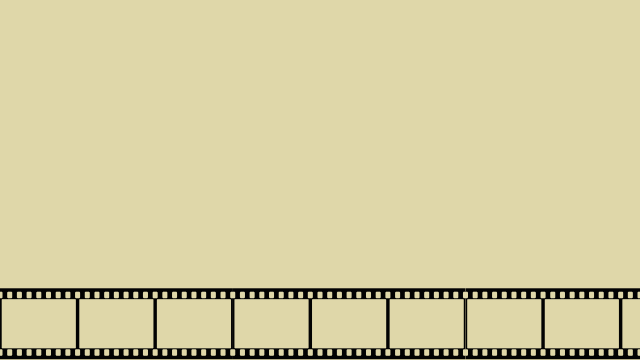
Give the GLSL for this background, as a WebGL 2 fragment shader.

```glsl
#version 300 es
precision highp float;
// A plain parchment field with a black film strip along its lower edge.
// Frames and perforations are rounded boxes repeated along x, mirrored about
// the strip's centre line. All lengths are fractions of the canvas height.

#define STRIP_CENTER 0.1007
#define STRIP_HALF 0.0985
#define FRAME_PITCH 0.2155
#define FRAME_HALF vec2(0.1030, 0.0683)
#define FRAME_ROUND 0.0025
#define HOLES_PER_FRAME 8.0
#define HOLE_OFFSET 0.0799
#define HOLE_HALF vec2(0.0070, 0.0091)
#define HOLE_ROUND 0.0035
#define SEAM_FRAMES 3.0
#define SEAM_HALF 0.0009

uniform vec2 u_resolution;
out vec4 fragColor;

const vec3 PARCHMENT = vec3(0.873, 0.843, 0.662);
const vec3 FILM_BLACK = vec3(0.008);

float roundedBox(vec2 p, vec2 halfSize, float radius) {
    vec2 q = abs(p) - halfSize + radius;
    return length(max(q, 0.0)) + min(max(q.x, q.y), 0.0) - radius;
}

// Signed offset from the nearest multiple of the pitch.
float repeatX(float x, float pitch) {
    return (fract(x / pitch + 0.5) - 0.5) * pitch;
}

// Antialiased coverage of a distance field, one pixel wide.
float coverage(float d) {
    return clamp(0.5 - d * u_resolution.y, 0.0, 1.0);
}

void main() {
    vec2 p = gl_FragCoord.xy / u_resolution.y;
    float y = p.y - STRIP_CENTER;

    // Solid band of film.
    float film = coverage(abs(y) - STRIP_HALF);

    // Frame windows, centred between the dividing bars.
    vec2 frameP = vec2(repeatX(p.x - 0.5 * FRAME_PITCH, FRAME_PITCH), y);
    float openings = coverage(roundedBox(frameP, FRAME_HALF, FRAME_ROUND));

    // Two mirrored rows of perforations.
    vec2 holeP = vec2(repeatX(p.x, FRAME_PITCH / HOLES_PER_FRAME), abs(y) - HOLE_OFFSET);
    openings = max(openings, coverage(roundedBox(holeP, HOLE_HALF, HOLE_ROUND)));

    // Fine splices between film sections, growing clearer to the right.
    float seamPitch = FRAME_PITCH * SEAM_FRAMES;
    float seamIndex = floor(p.x / seamPitch + 0.5);
    float seam = coverage(abs(repeatX(p.x, seamPitch)) - SEAM_HALF);
    openings = max(openings, seam * 0.12 * seamIndex * seamIndex);

    fragColor = vec4(mix(PARCHMENT, FILM_BLACK, film * (1.0 - openings)), 1.0);
}
```
